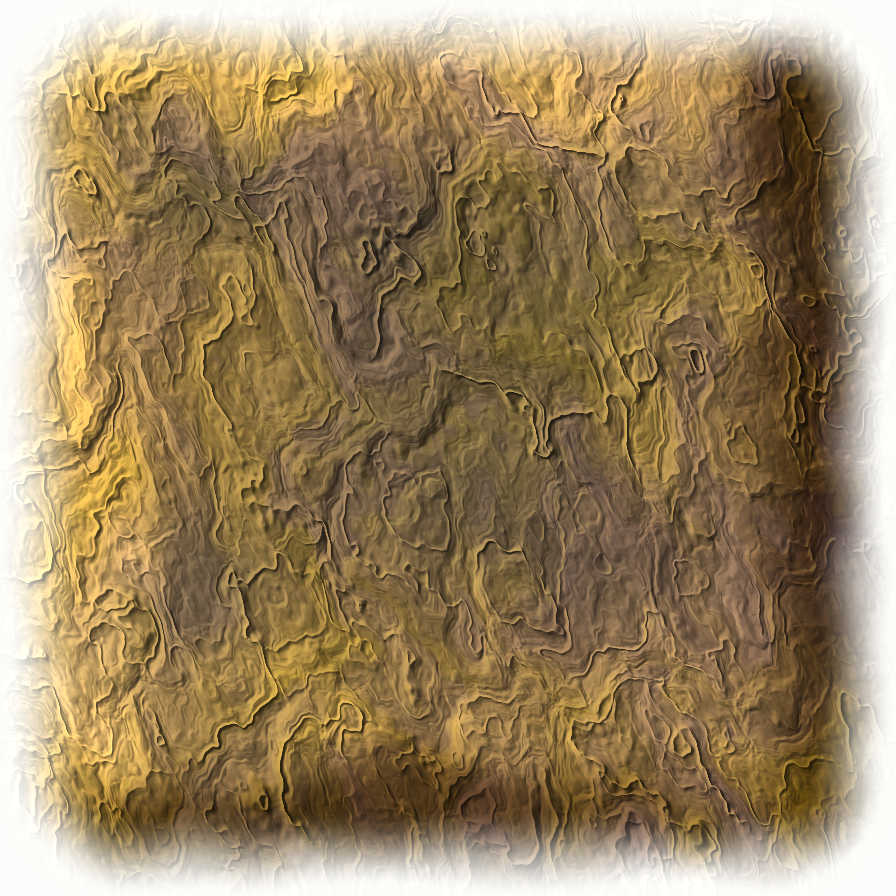
Give the GLSL for this texture, as a WebGL 1 fragment shader.

```glsl
precision highp float;
// Crumpled, tarnished gold leaf with a dark centre and a soft white border.
uniform vec2 u_resolution;

float hash(vec2 p) {
  vec3 q = fract(p.xyx * vec3(0.1031, 0.1030, 0.0973));
  q += dot(q, q.yzx + 33.33);
  return fract((q.x + q.y) * q.z);
}

float noise(vec2 p) {
  vec2 i = floor(p), f = fract(p);
  f = f * f * f * (f * (f * 6.0 - 15.0) + 10.0);
  return mix(mix(hash(i), hash(i + vec2(1.0, 0.0)), f.x),
             mix(hash(i + vec2(0.0, 1.0)), hash(i + 1.0), f.x), f.y);
}

float fbm(vec2 p) {
  float sum = 0.0, amp = 0.5;
  for (int i = 0; i < 5; i++) {
    sum += amp * noise(p);
    p = mat2(1.6, 1.2, -1.2, 1.6) * p + 7.3;
    amp *= 0.5;
  }
  return sum;
}

// Coordinates that swirl, stretched along the falling diagonal.
vec2 swirl(vec2 p) {
  vec2 q = vec2(dot(p, vec2(8.0, 4.0)), dot(p, vec2(-3.0, 5.0))) + 20.0;
  return q + 2.8 * (vec2(fbm(q), fbm(q + 17.3)) - 0.5);
}

float crease(float n, float sharpness) {
  return pow(1.0 - abs(2.0 * n - 1.0), sharpness);
}

float height(vec2 p) {
  vec2 q = swirl(p);
  float folds = crease(noise(q * 1.1 + 5.0), 14.0) * smoothstep(0.35, 0.7, noise(p * 9.0 + 31.0));
  float wrinkles = crease(noise(q * 2.3 + 40.0), 7.0) * noise(p * 13.0 + 60.0);
  return 0.36 * fbm(q * 1.4) + 0.15 * folds + 0.09 * wrinkles + 0.035 * fbm(q * 7.0);
}

// Soft elliptical patch, 1 at its centre.
float patchAt(vec2 p, vec2 centre, vec2 radius) {
  vec2 d = (p - centre) / radius;
  return exp(-dot(d, d));
}

vec3 tarnish(vec2 p) {
  vec3 gold = vec3(0.79, 0.62, 0.35);
  vec3 olive = vec3(0.40, 0.34, 0.225);
  vec3 umber = vec3(0.25, 0.165, 0.06);
  vec3 c = mix(vec3(0.57, 0.45, 0.27), gold, smoothstep(0.79, 0.91, p.y));
  // Bright left side and warm lower field
  c = mix(c, vec3(0.82, 0.65, 0.33), 1.0 - smoothstep(0.10, 0.23, p.x));
  c = mix(c, vec3(0.82, 0.64, 0.24), 0.7 * patchAt(p, vec2(0.14, 0.41), vec2(0.09, 0.11)));
  c = mix(c, vec3(0.74, 0.60, 0.46), 0.85 * patchAt(p, vec2(0.12, 0.28), vec2(0.09, 0.11)));
  c = mix(c, vec3(0.66, 0.52, 0.30), 0.8 * patchAt(p, vec2(0.78, 0.29), vec2(0.14, 0.11)));
  c = mix(c, vec3(0.66, 0.53, 0.23), 0.7 * patchAt(p, vec2(0.30, 0.22), vec2(0.11, 0.06)));
  // Olive centre with arms to the upper and lower left
  c = mix(c, olive, 0.95 * patchAt(p, vec2(0.56, 0.69), vec2(0.21, 0.16)));
  c = mix(c, olive, 0.90 * patchAt(p, vec2(0.49, 0.47), vec2(0.18, 0.14)));
  c = mix(c, olive, 0.90 * patchAt(p, vec2(0.24, 0.78), vec2(0.12, 0.09)));
  c = mix(c, olive, 0.75 * patchAt(p, vec2(0.24, 0.35), vec2(0.07, 0.12)));
  c = mix(c, olive, 0.50 * patchAt(p, vec2(0.13, 0.86), vec2(0.08, 0.06)));
  c = mix(c, olive, 0.45 * patchAt(p, vec2(0.62, 0.35), vec2(0.13, 0.06)));
  // Umber along the right and the foot
  float rightBand = smoothstep(0.79, 0.91, p.x) * (0.8 + 0.2 * smoothstep(0.2, 0.4, p.y));
  c = mix(c, umber, rightBand * (1.0 - 0.5 * smoothstep(0.88, 0.97, p.y)));
  c = mix(c, umber, 0.7 * patchAt(p, vec2(0.89, 0.80), vec2(0.08, 0.12)));
  float foot = 1.0 - smoothstep(0.10, 0.19, p.y);
  c = mix(c, umber, foot * mix(0.85, 0.55, smoothstep(0.52, 0.8, p.x)) * smoothstep(0.0, 0.17, p.x));
  return c;
}

void main() {
  vec2 p = gl_FragCoord.xy / u_resolution;

  // Emboss from the slope towards the light
  float e = 0.0016;
  float h = height(p);
  float slopeX = (height(p + vec2(e, 0.0)) - h) / e;
  float slopeY = (height(p + vec2(0.0, e)) - h) / e;
  float relief = dot(vec2(slopeX, slopeY), vec2(0.8, -0.6)) * 0.14;
  relief /= 1.0 + abs(relief);

  // Ragged stains, then mottled brightness and hue
  vec2 ragged = p + 0.11 * (vec2(fbm(p * 7.0 + 3.0), fbm(p * 7.0 + 50.0)) - 0.48);
  vec3 color = tarnish(ragged);
  vec2 q = swirl(p);
  color *= 0.78 + 0.46 * fbm(q * 0.9 + 11.0);
  color += (fbm(q * 0.7 + 80.0) - 0.48) * vec3(0.13, 0.12, -0.16);
  float mauve = smoothstep(0.62, 0.85, noise(q * 1.3 + 120.0));
  color = mix(color, vec3(0.46, 0.36, 0.36), 0.35 * mauve);

  // Yellow glints and dark furrows
  color *= 1.0 + 0.55 * relief;
  float glint = smoothstep(0.32, 0.8, relief) * noise(p * 11.0 + 90.0);
  color = mix(color, vec3(0.86, 0.71, 0.34), 0.55 * glint);
  color *= 1.0 - 0.4 * smoothstep(0.4, 0.85, -relief);
  color *= 0.97 + 0.06 * noise(p * 240.0);

  // White border that keeps a faint trace of the relief
  float rim = length(max(abs(p - 0.5) - 0.36, 0.0));
  float border = smoothstep(0.045, 0.135, rim + 0.012 * (noise(p * 14.0) - 0.5));
  vec3 white = vec3(0.99, 0.99, 0.98) + 0.07 * relief * (1.0 - smoothstep(0.10, 0.15, rim));
  gl_FragColor = vec4(clamp(mix(color, white, border), 0.0, 1.0), 1.0);
}
```
